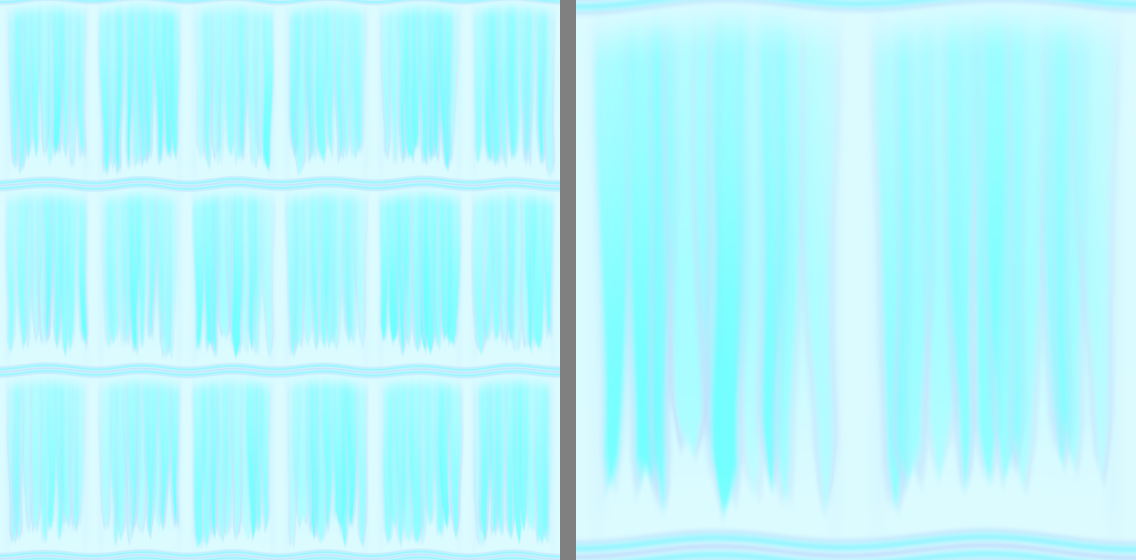
Left, the full canvas; right, a detail of the centre.
Write a three.js fragment shader that draws this pattern.

```glsl
varying vec2 vUv;

const vec2 REPEATS = vec2(6.0, 3.0);
const int STRANDS = 10;
const float SPREAD = 0.80;         // share of the cell filled by strands
const float HALF_WIDTH = 0.068;    // strand half width, in cells
const float EDGE_SOFT = 0.022;
const float RIM_WIDTH = 0.014;
const float LINE_HEIGHT = 0.016;   // divider position, in rows
const float LINE_WAVE = 0.010;
const vec3 PALE = vec3(0.86, 0.985, 1.0);
const vec3 WASH = vec3(0.72, 0.99, 1.0);
const vec3 CYAN = vec3(0.43, 1.0, 1.0);
const vec3 LILAC = vec3(0.76, 0.88, 0.99);
const vec3 BAND = vec3(0.60, 0.96, 1.0);
const float TAU = 6.2831853;

float hash(vec2 p) {
  vec3 q = fract(vec3(p.xyx) * 0.1031);
  q += dot(q, q.yzx + 33.33);
  return fract((q.x + q.y) * q.z);
}

vec2 gradientAt(vec2 p) {
  float angle = TAU * hash(p);
  return vec2(cos(angle), sin(angle));
}

float gradientNoise(vec2 p) {
  vec2 i = floor(p), f = p - i;
  vec2 u = f * f * f * (f * (f * 6.0 - 15.0) + 10.0);
  vec2 e = vec2(1.0, 0.0);
  float low = mix(dot(gradientAt(i), f), dot(gradientAt(i + e.xy), f - e.xy), u.x);
  float high = mix(dot(gradientAt(i + e.yx), f - e.yx), dot(gradientAt(i + e.xx), f - e.xx), u.x);
  return mix(low, high, u.y);
}

float bell(float d, float width) {
  return exp(-d * d / (width * width));
}

// One hanging strand with a ragged tip and a thin lilac rim
vec3 paintStrand(vec3 color, vec2 p, vec2 cell, float index) {
  vec2 seed = cell * 17.0 + vec2(index * 3.0 + 5.0, index * 7.0 + 11.0);
  float slot = (index + 0.5) / float(STRANDS) - 0.5;
  float center = 0.5 + SPREAD * slot + 0.05 * (hash(seed) - 0.5);
  center += 0.045 * gradientNoise(vec2(p.y * 2.2, hash(seed + 1.3) * 90.0)) * (1.2 - p.y);

  float tip = mix(0.05, 0.17, hash(seed + 2.7));
  tip += 0.07 * gradientNoise(vec2(p.x * 22.0, seed.x + seed.y));
  float taper = mix(mix(0.35, 0.85, hash(seed + 4.1)), 1.0, smoothstep(tip, 0.85, p.y));
  float halfWidth = HALF_WIDTH * mix(0.6, 1.1, hash(seed + 5.9)) * taper;
  halfWidth *= 0.35 + 0.65 * smoothstep(tip - 0.01, tip + 0.10, p.y);

  float d = abs(p.x - center) - halfWidth;
  float body = 1.0 - smoothstep(-EDGE_SOFT, EDGE_SOFT * 0.5, d);
  float hang = smoothstep(tip - 0.012, tip + 0.035, p.y);
  float fade = (1.0 - smoothstep(0.86, 0.99, p.y)) * mix(1.0, 0.4, smoothstep(0.2, 0.95, p.y));
  float strength = mix(0.25, 1.0, hash(seed + 7.7));

  color = mix(color, CYAN, body * hang * fade * strength);
  float rim = bell(d - 0.004, RIM_WIDTH) * hang * fade;
  return mix(color, LILAC, 0.75 * rim * mix(0.3, 1.0, hash(seed + 9.1)));
}

// Wavy divider: two cyan bands around a lilac core, with lilac borders
vec3 paintDivider(vec3 color, float d) {
  float a = abs(d);
  color = mix(color, PALE, 0.6 * bell(a, 0.06));
  color = mix(color, LILAC, 0.55 * bell(a - 0.026, 0.006));
  color = mix(color, BAND, 0.95 * bell(a - 0.015, 0.008));
  return mix(color, LILAC, 0.85 * bell(a, 0.006));
}

void main() {
  vec2 grid = vUv * REPEATS;
  float wave = -cos(TAU * grid.x) + 0.8 * gradientNoise(vec2(grid.x * 1.5, floor(grid.y + 0.5) + 0.4));
  grid.y -= LINE_HEIGHT + LINE_WAVE * wave;

  vec2 cell = floor(grid) + 2.0;
  vec2 p = fract(grid);

  // Soft wash behind the strands, clear at the gaps and the lower edge
  float column = 1.0 - smoothstep(0.28, 0.48, abs(p.x - 0.5));
  float wash = smoothstep(0.06, 0.5, p.y) * (1.0 - smoothstep(0.88, 1.0, p.y));
  vec3 color = mix(PALE, WASH, column * wash * 0.75);
  float haze = bell(abs(p.x - 0.5) - 0.42, 0.035);
  color = mix(color, LILAC, 0.12 * haze);

  for (int i = 0; i < STRANDS; i++) {
    color = paintStrand(color, p, cell, float(i));
  }

  color = paintDivider(color, grid.y - floor(grid.y + 0.5));
  gl_FragColor = vec4(color, 1.0);
}
```
